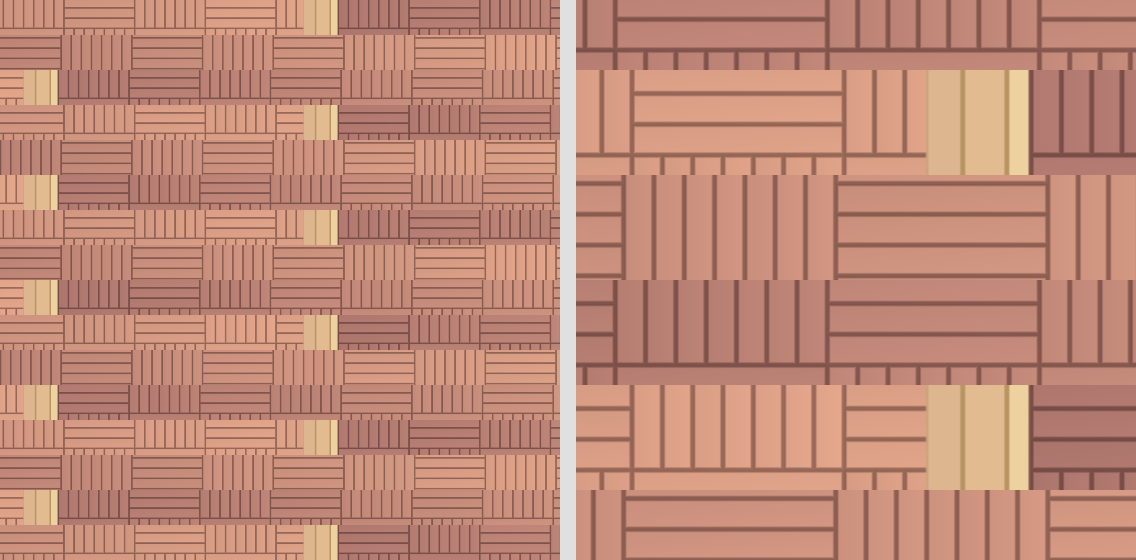
Left, the full canvas; right, a detail of the centre.
This texture is drawn by a three.js fragment shader. Its source:

```glsl
// Sliced basket-weave parquet: rosy panels fading from dark to light, split by pale yellow posts.
varying vec2 vUv;

float hash(vec2 p) {
  return fract(sin(dot(p, vec2(127.1, 311.7))) * 43758.5453);
}

// 1 on a seam, 0 away from it; distance is in row heights
float seam(float dist) {
  return 1.0 - smoothstep(0.01, 0.036, abs(dist));
}

// Distance to the nearest whole number
float nearest(float x) {
  return abs(fract(x + 0.5) - 0.5);
}

vec3 parquet(float u, float y, float row, float panel) {
  float tileWidth = 2.02;
  float tile = floor(u / tileWidth);
  float across = fract(u / tileWidth);
  bool middleRow = mod(row, 3.0) == 1.0;

  // The foot of the outer rows belongs to the next, turned course of tiles
  float seamY = middleRow ? 0.96 : 0.81;
  float foot = middleRow ? 0.0 : step(seamY, y);
  bool upright = mod(tile + floor(panel / 2.0) + foot, 2.0) < 0.5;

  // Seven boards per tile, upright or lying
  float boardSize = upright ? tileWidth / 7.0 : 0.293;
  float board = upright ? across * 7.0 : (y - seamY) / boardSize;
  float line = seam(nearest(board) * boardSize);
  line = max(line, seam(nearest(across) * tileWidth));
  if (!middleRow) line = max(line, seam(y - seamY));

  // Fade along the panel, with slight tone changes by tile and board
  vec3 wood = mix(vec3(0.695, 0.475, 0.44), vec3(0.875, 0.64, 0.535), u / 23.0);
  wood *= 0.985 + 0.03 * hash(vec2(tile, panel + 9.0));
  wood *= 0.988 + 0.024 * hash(vec2(floor(board) + tile * 7.0, panel + 31.0));
  wood *= 0.985 + 0.03 * fract(board);
  return mix(wood, wood * vec3(0.68, 0.635, 0.635), line);
}

vec3 post(float x) {
  vec3 wood = mix(vec3(0.865, 0.71, 0.56), vec3(0.885, 0.735, 0.565), smoothstep(0.34, 0.36, x));
  wood = mix(wood, vec3(0.93, 0.82, 0.62), smoothstep(0.77, 0.80, x));
  float line = max(seam(x - 0.35), seam(x - 0.77));
  line = max(line, 0.5 * seam(x));
  return mix(wood, vec3(0.72, 0.58, 0.39), line);
}

void main() {
  // Sixteen rows, counted from the top
  vec2 p = vec2(vUv.x, 1.0 - vUv.y) * 16.0;
  float row = floor(p.y);

  // Rows join end to end into one long strip: 23 units of panel, then 1 of post
  float along = p.x + row * 16.0 - 9.667;
  float panel = floor(along / 24.0);
  float u = along - panel * 24.0;

  vec3 color = parquet(min(u, 23.0), fract(p.y), row, panel);
  color = mix(color, post(u - 23.0), smoothstep(22.985, 23.015, u));
  color = mix(color, vec3(0.5, 0.33, 0.29), seam(24.0 - u));
  gl_FragColor = vec4(color, 1.0);
}
```
